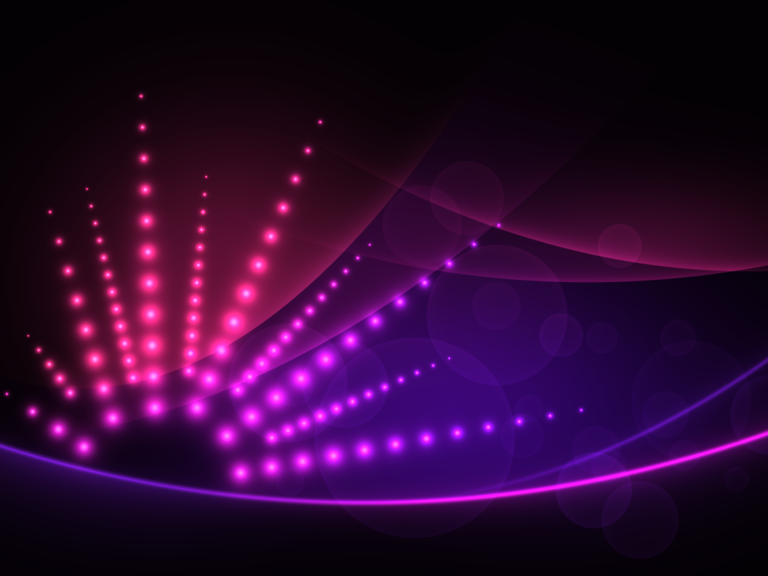
Give the GLSL for this background, as a WebGL 1 fragment shader.

```glsl
precision highp float;
uniform vec2 u_resolution;

const vec3 ROSE = vec3(0.46, 0.08, 0.24);
const vec3 PLUM = vec3(0.21, 0.025, 0.23);
const vec3 INDIGO = vec3(0.15, 0.012, 0.37);
const vec3 PINK = vec3(1.0, 0.17, 0.54);
const vec3 MAGENTA = vec3(0.92, 0.10, 0.84);
const vec3 VIOLET = vec3(0.50, 0.10, 0.90);

float hash(float n) {
  return fract(sin(n * 91.17) * 4375.85);
}

float blob(vec2 p, vec2 center, vec2 radius) {
  vec2 q = (p - center) / radius;
  return exp(-dot(q, q));
}

// Signed distance above a parabola with the given vertex and bend
float above(vec2 p, vec2 vertex, float bend) {
  float dx = p.x - vertex.x;
  return (p.y - vertex.y - bend * dx * dx) / length(vec2(1.0, 2.0 * bend * dx));
}

float side(float d, float px) {
  return smoothstep(-px, px, d);
}

// Light that starts at an edge and fades above it
float sheen(float d, float width, float px) {
  return side(d, px) * exp(-max(d, 0.0) / width);
}

float line(float d, float width) {
  return exp(-d * d / (width * width));
}

// Faint disc with a brighter rim
float bokeh(vec2 p, vec2 center, float radius, float px) {
  float d = length(p - center) - radius;
  return side(-d, px) * (0.5 + 0.5 * exp(min(d, 0.0) / 0.010));
}

// Beads from tip to root, growing on the way: x is glow, y is the hot core
vec2 beads(vec2 p, vec2 tip, vec2 root, float count, float size) {
  vec2 light = vec2(0.0);
  for (int i = 0; i < 12; i++) {
    float n = float(i);
    if (n >= count) break;
    float t = n / (count - 1.0);
    float r = size * min(1.0, 0.17 + 1.1 * t);
    vec2 q = p - mix(tip, root, t);
    float d2 = dot(q, q) / (r * r);
    light += vec2(0.85 * exp(-d2) + 0.2 * exp(-d2 * 0.22), exp(-d2 * 9.0));
  }
  return light;
}

vec2 beadFan(vec2 p) {
  vec2 light = beads(p, vec2(0.012, 0.316), vec2(0.146, 0.224), 4.0, 0.016);
  light += beads(p, vec2(0.049, 0.417), vec2(0.122, 0.318), 5.0, 0.010);
  light += beads(p, vec2(0.087, 0.632), vec2(0.196, 0.274), 8.0, 0.017);
  light += beads(p, vec2(0.151, 0.672), vec2(0.231, 0.344), 12.0, 0.011);
  light += beads(p, vec2(0.245, 0.833), vec2(0.269, 0.292), 11.0, 0.019);
  light += beads(p, vec2(0.358, 0.693), vec2(0.328, 0.356), 12.0, 0.011);
  light += beads(p, vec2(0.556, 0.788), vec2(0.342, 0.292), 11.0, 0.019);
  light += beads(p, vec2(0.642, 0.575), vec2(0.413, 0.323), 12.0, 0.012);
  light += beads(p, vec2(0.866, 0.609), vec2(0.394, 0.243), 12.0, 0.018);
  light += beads(p, vec2(0.780, 0.378), vec2(0.472, 0.240), 12.0, 0.011);
  light += beads(p, vec2(1.009, 0.288), vec2(0.418, 0.179), 12.0, 0.017);
  return light;
}

float bokehField(vec2 p, float px) {
  float light = bokeh(p, vec2(0.720, 0.240), 0.174, px);
  light += bokeh(p, vec2(0.863, 0.453), 0.122, px);
  light += bokeh(p, vec2(0.500, 0.335), 0.103, px);
  light += bokeh(p, vec2(0.599, 0.332), 0.075, px);
  light += bokeh(p, vec2(0.733, 0.609), 0.069, px) * 0.6;
  light += bokeh(p, vec2(0.811, 0.656), 0.064, px) * 0.7;
  light += bokeh(p, vec2(1.076, 0.573), 0.038, px);
  light += bokeh(p, vec2(0.974, 0.418), 0.038, px);
  light += bokeh(p, vec2(1.031, 0.149), 0.066, px) * 1.3;
  light += bokeh(p, vec2(1.111, 0.097), 0.067, px);
  light += bokeh(p, vec2(1.200, 0.305), 0.104, px) * 0.5;
  light += bokeh(p, vec2(1.337, 0.280), 0.069, px);
  // Small scattered discs
  for (int i = 0; i < 12; i++) {
    float n = float(i) + 1.0;
    vec2 center = vec2(0.5 + 0.8 * hash(n), 0.16 + 0.36 * hash(n + 20.0));
    light += 0.6 * bokeh(p, center, mix(0.018, 0.042, hash(n + 40.0)), px);
  }
  return light;
}

void main() {
  vec2 p = gl_FragCoord.xy / u_resolution.y;
  float px = 1.0 / u_resolution.y;

  // Overlapping veils
  float veil = above(p, vec2(0.136, 0.325), 1.121);
  float fold = above(p, vec2(-0.064, 0.231), 0.444);
  float crest = above(p, vec2(1.30, 0.529), 0.395);
  float hem = above(p, vec2(1.02, 0.510), 0.30);
  float wave = above(p, vec2(0.635, 0.127), 0.248);
  float ribbon = above(p, vec2(0.62, 0.127), 0.488);
  float overVeil = side(veil, px), overFold = side(fold, px), overWave = side(wave, px);

  // Broad colour fields
  vec3 color = vec3(0.012, 0.002, 0.014);
  color += ROSE * 0.80 * overVeil * blob(p, vec2(0.40, 0.51), vec2(0.27, 0.25));
  color += PLUM * (1.0 - overVeil) * mix(0.45, 1.0, overFold) * overWave
    * blob(p, vec2(0.62, 0.47), vec2(0.42, 0.28));
  color += INDIGO * (1.0 - overFold) * overWave * blob(p, vec2(0.82, 0.27), vec2(0.42, 0.24));
  color += ROSE * 0.46 * side(hem, px) * mix(0.5, 1.0, side(crest, px)) * (1.0 - overVeil)
    * blob(p, vec2(1.13, 0.55), vec2(0.30, 0.13));
  color += VIOLET * 0.24 * (1.0 - overWave) * exp(min(wave, 0.0) / 0.07)
    * (0.3 + blob(p, vec2(0.12, 0.16), vec2(0.3)) + 0.7 * blob(p, vec2(1.1, 0.16), vec2(0.3)));

  // Lit edges of the veils
  color += vec3(0.30, 0.06, 0.22) * sheen(veil, 0.026, px) * blob(p, vec2(0.56, 0.53), vec2(0.25, 0.28));
  color += vec3(0.28, 0.04, 0.30) * sheen(fold, 0.018, px) * blob(p, vec2(0.58, 0.41), vec2(0.30, 0.24));
  color += vec3(0.32, 0.05, 0.18) * sheen(crest, 0.014, px) * blob(p, vec2(1.02, 0.57), vec2(0.36, 0.16));
  color += vec3(0.24, 0.03, 0.15) * sheen(hem, 0.010, px) * blob(p, vec2(1.08, 0.52), vec2(0.42, 0.12));

  // Translucent discs
  vec3 discColor = mix(vec3(0.15, 0.03, 0.24), vec3(0.25, 0.05, 0.18), smoothstep(0.3, 0.6, p.y));
  color += discColor * 0.30 * bokehField(p, px);

  // Glowing wave and ribbon
  vec3 waveColor = mix(VIOLET * 0.65, vec3(0.95, 0.08, 0.86), smoothstep(0.2, 0.9, p.x));
  color += waveColor * (0.75 * line(wave, 0.0045) + 0.25 * exp(-abs(wave) / 0.018));
  color += VIOLET * smoothstep(0.65, 1.25, p.x) * (0.36 * line(ribbon, 0.004) + 0.14 * exp(-abs(ribbon) / 0.02));

  // Fan of beads
  vec3 beadColor = mix(MAGENTA, PINK, smoothstep(-0.08, 0.05, veil));
  beadColor = mix(beadColor, vec3(0.68, 0.06, 0.98), smoothstep(0.42, 0.9, p.x));
  vec2 light = beadFan(p);
  color += beadColor * light.x + vec3(0.40, 0.43, 0.36) * light.y;

  gl_FragColor = vec4(min(color, 1.0), 1.0);
}
```
